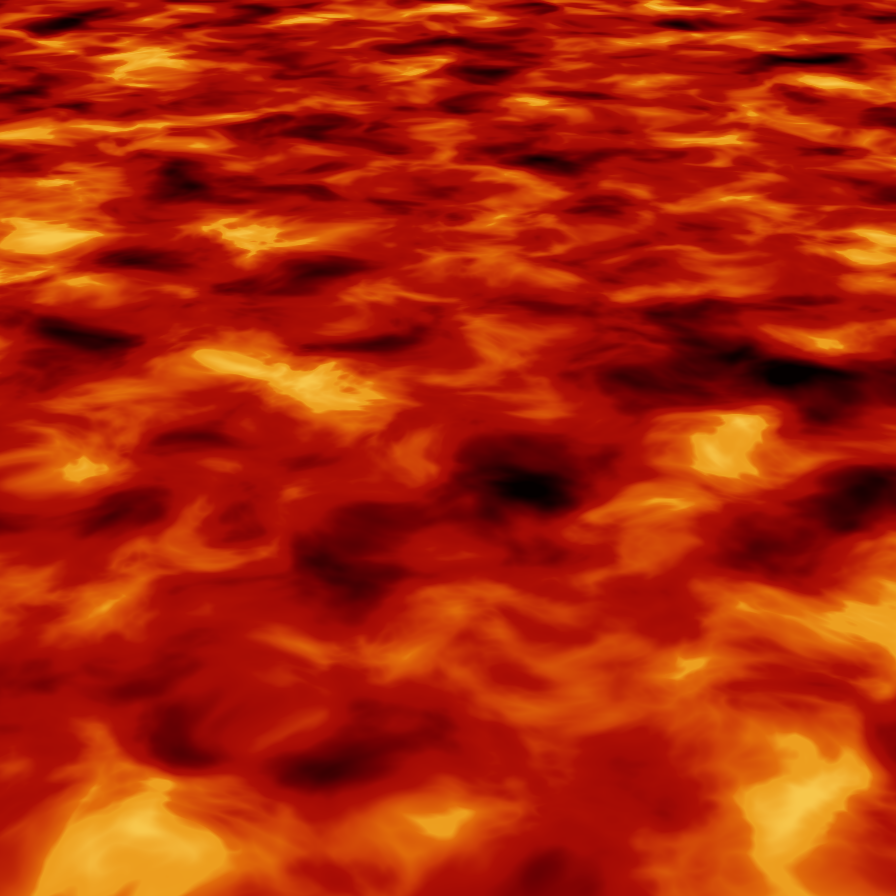
This texture is drawn by a WebGL 2 fragment shader. Its source:

```glsl
#version 300 es
precision highp float;
// A molten surface receding towards a horizon above the canvas.
// Gradient noise gives broad hot and cool patches, ridged noise adds
// bright creases where it is hot, and a colour ramp turns heat into glow.

uniform vec2 u_resolution;
out vec4 fragColor;

const float HORIZON = 1.42;
const float DEPTH_STRETCH = 2.1;
const float PATCH_DENSITY = 5.0;
const float FINEST_DETAIL = 0.002;   // in canvas heights
const float NOISE_DEVIATION = 0.173;
const mat2 OCTAVE_TURN = mat2(0.8, 0.6, -0.6, 0.8);

const int STOPS = 8;
const float HEAT[STOPS] = float[](-3.0, -1.95, -1.18, -0.56, 0.05, 0.70, 1.68, 2.0);
const vec3 GLOW[STOPS] = vec3[](
    vec3(0.02, 0.00, 0.00), vec3(0.27, 0.00, 0.01),
    vec3(0.46, 0.00, 0.01), vec3(0.64, 0.04, 0.02),
    vec3(0.68, 0.06, 0.02), vec3(0.80, 0.23, 0.03),
    vec3(0.88, 0.42, 0.04), vec3(0.93, 0.62, 0.12));
const vec3 WHITE_HOT = vec3(0.97, 0.78, 0.30);

vec2 hash2(vec2 cell) {
    vec3 h = fract(cell.xyx * vec3(0.1031, 0.1030, 0.0973));
    h += dot(h, h.yzx + 33.33);
    return fract((h.xx + h.yz) * h.zy);
}

float cornerSlope(vec2 cell, vec2 local, vec2 corner) {
    return dot(hash2(cell + corner) * 2.0 - 1.0, local - corner);
}

// Gradient noise with zero mean and about unit deviation
float noise(vec2 p) {
    vec2 cell = floor(p), f = p - cell;
    vec2 w = f * f * (3.0 - 2.0 * f);
    float low = mix(cornerSlope(cell, f, vec2(0, 0)), cornerSlope(cell, f, vec2(1, 0)), w.x);
    float high = mix(cornerSlope(cell, f, vec2(0, 1)), cornerSlope(cell, f, vec2(1, 1)), w.x);
    return mix(low, high, w.y) / NOISE_DEVIATION;
}

// Bright rounded creases along the zero lines of the noise
float ridge(vec2 p) {
    float n = noise(p);
    return (0.8 - sqrt(n * n + 0.015)) / 0.6;
}

// Octaves finer than the footprint fade away towards the horizon
float octaveFade(float frequency, float footprint) {
    return 1.0 - smoothstep(0.3, 0.8, frequency * footprint);
}

float patches(vec2 p, float footprint) {
    float sum = 0.45 * noise(0.45 * p + 5.7), amplitude = 0.9, frequency = 1.0;
    for (int i = 0; i < 4; i++) {
        sum += amplitude * octaveFade(frequency, footprint) * noise(p);
        p = OCTAVE_TURN * p * 2.0 + 17.3;
        amplitude *= 0.42;
        frequency *= 2.0;
    }
    return sum;
}

float creases(vec2 p, float footprint) {
    float sum = 0.0, amplitude = 0.85, frequency = 1.4;
    p *= frequency;
    for (int i = 0; i < 4; i++) {
        sum += amplitude * octaveFade(frequency, footprint) * ridge(p);
        p = OCTAVE_TURN * p * 2.0 + 41.7;
        amplitude *= 0.48;
        frequency *= 2.0;
    }
    return sum;
}

vec3 heatColour(float heat) {
    vec3 colour = GLOW[0];
    for (int i = 1; i < STOPS; i++) {
        float t = clamp((heat - HEAT[i - 1]) / (HEAT[i] - HEAT[i - 1]), 0.0, 1.0);
        colour = mix(colour, GLOW[i], t);
    }
    return mix(colour, WHITE_HOT, smoothstep(2.1, 3.4, heat));
}

void main() {
    vec2 canvas = gl_FragCoord.xy / u_resolution.y;
    canvas.x -= 0.5 * u_resolution.x / u_resolution.y;

    // Perspective onto the molten plane
    float nearness = HORIZON - canvas.y;
    vec2 plane = PATCH_DENSITY * vec2(canvas.x, DEPTH_STRETCH) / nearness + vec2(23.0, 11.0);
    float footprint = PATCH_DENSITY * DEPTH_STRETCH * FINEST_DETAIL / (nearness * nearness);

    // Gentle swirl that roughens the outlines without folding them
    vec2 swirl = vec2(noise(plane * 1.3 + 61.3), noise(plane * 1.3 + 97.9));
    vec2 flow = plane + 0.06 * swirl;

    // Cool parts stay smooth, hot parts gain creases
    float broad = patches(flow, footprint);
    float creaseShare = mix(0.18, 0.5, smoothstep(-0.8, 1.3, broad));
    float heat = 0.9 * broad + creaseShare * creases(flow + 7.1, footprint);

    fragColor = vec4(heatColour(heat), 1.0);
}
```
